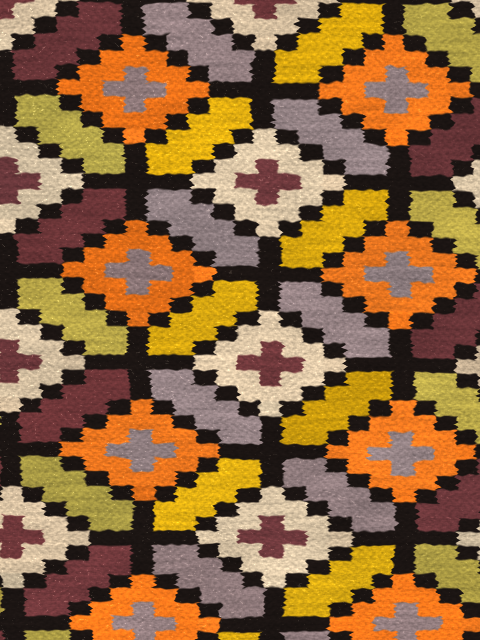
A WebGL 2 fragment shader for this pattern:

```glsl
#version 300 es
precision highp float;
// A handwoven kilim: stepped diamonds with small crosses, black stepped outlines
// and slanted colour bands. Colours come from a 12 x 12 cell repeat that is
// warped like hand weaving, blended at cell edges and covered with yarn texture.

uniform vec2 u_resolution;
out vec4 fragColor;

const float PI = 3.14159265;
const vec2 CELLS = vec2(22.0, 42.86);   // cells across and down the canvas
const float REPEAT = 12.0;              // cells in one repeat
const float HALF = 6.0;

const vec3 BLACK    = vec3(0.105, 0.08, 0.072);
const vec3 CREAM    = vec3(0.83, 0.745, 0.625);
const vec3 ORANGE   = vec3(0.94, 0.465, 0.12);
const vec3 MAROON   = vec3(0.42, 0.215, 0.225);
const vec3 LAVENDER = vec3(0.565, 0.49, 0.495);
const vec3 YELLOW   = vec3(0.85, 0.66, 0.07);
const vec3 OLIVE    = vec3(0.70, 0.635, 0.28);

vec2 hash2(vec2 p) {
    vec3 q = fract(vec3(p.xyx) * vec3(0.1031, 0.1030, 0.0973));
    q += dot(q, q.yzx + 33.33);
    return fract((q.xx + q.yz) * q.zy);
}

// Gradient noise, roughly -0.7 to 0.7
float corner(vec2 id, vec2 offset) {
    return dot(hash2(id) * 2.0 - 1.0, offset);
}

float noise(vec2 p) {
    vec2 i = floor(p), f = fract(p);
    vec2 u = f * f * f * (f * (f * 6.0 - 15.0) + 10.0);
    vec2 e = vec2(1.0, 0.0);
    float near = mix(corner(i, f), corner(i + e, f - e), u.x);
    float far = mix(corner(i + e.yx, f - e.yx), corner(i + 1.0, f - 1.0), u.x);
    return mix(near, far, u.y);
}

// Dye differences from one patch to the next
vec3 dye(vec3 colour, vec2 patchId) {
    vec2 r = hash2(patchId * 7.0 + 51.0) - 0.5;
    return colour * (1.0 + 0.13 * r.x) + vec3(0.0, 0.02, 0.025) * r.y;
}

// Band colour: the four dyes mirror every second column
vec3 bandColour(vec2 quadrant) {
    float column = mod(quadrant.x, 4.0);
    bool lower = mod(quadrant.y, 2.0) < 0.5;
    if (column > 1.5) {
        column = 3.0 - column;
        lower = !lower;
    }
    return column < 0.5 ? (lower ? MAROON : OLIVE) : (lower ? LAVENDER : YELLOW);
}

vec3 cellColour(vec2 id) {
    vec2 a = abs(mod(id + HALF, REPEAT) - HALF);
    float fromCream = a.x + a.y;
    float steps = min(fromCream, REPEAT - fromCream);
    bool cream = fromCream < HALF;
    if (steps < 3.5) {
        vec3 field = cream ? CREAM : ORANGE;
        vec3 crossTone = cream ? MAROON : LAVENDER;
        return dye(steps < 1.5 ? crossTone : field, floor((id + 3.0) / HALF));
    }
    // Stepped outline and the bars joining the diamonds
    bool bar = min(a.x, a.y) < 0.5 || max(a.x, a.y) > 5.5;
    if (steps < 4.5 || bar) return BLACK;
    vec2 quadrant = floor(id / HALF);
    return dye(bandColour(quadrant), quadrant + 0.5);
}

// Blend the four nearest cells with soft borders
vec3 pattern(vec2 c, vec2 soft) {
    vec2 i = floor(c);
    vec2 t = smoothstep(0.5 - soft, 0.5 + soft, fract(c));
    vec3 top = mix(cellColour(i), cellColour(i + vec2(1, 0)), t.x);
    vec3 bottom = mix(cellColour(i + vec2(0, 1)), cellColour(i + 1.0), t.x);
    return mix(top, bottom, t.y);
}

// Slanted, unevenly beaten grid, measured from the top left
vec2 warpGrid(vec2 uv) {
    vec2 c = uv * CELLS;
    c.x -= 0.08 + 0.55 * uv.y;
    c.y += 0.28 - (0.45 + 0.35 * uv.x) * sin(PI * uv.y);
    return c + 0.3 * vec2(noise(c * 0.22 + 3.0), noise(c * 0.2 + 40.0));
}

void main() {
    vec2 uv = gl_FragCoord.xy / u_resolution;
    uv.y = 1.0 - uv.y;
    vec2 c = warpGrid(uv);

    // Ragged yarn turns at the cell borders
    vec2 ragged = vec2(noise(c * vec2(1.1, 4.5)), noise(c * vec2(2.4, 1.1) + 17.0));
    vec2 soft = max(vec2(0.06, 0.08), 0.9 * CELLS / u_resolution);
    vec3 colour = pattern(c + ragged * vec2(0.32, 0.2), soft);

    // Woven ribs, yarn grain and long streaks of uneven dye
    float weave = cos(c.x * 5.0 * PI) * cos(c.y * 4.0 * PI);
    float grain = noise(c * vec2(5.0, 7.0)) + 0.6 * noise(c * vec2(11.0, 9.0));
    float streak = noise(c * vec2(0.45, 3.2) + 70.0);
    float cloud = noise(c * 0.35 + 90.0);
    colour *= 1.0 + 0.05 * weave + 0.2 * grain + 0.17 * streak + 0.1 * cloud;

    // Pale stray fibres, thicker toward the left
    float ridge = abs(noise(c * vec2(1.7, 1.3) + 2.0 * cloud));
    float fibre = (1.0 - smoothstep(0.0, 0.035, ridge)) * smoothstep(0.1, 0.4, grain);
    colour += fibre * mix(0.16, 0.05, uv.x) * vec3(1.0, 0.94, 0.82);
    fragColor = vec4(clamp(colour, 0.0, 1.0), 1.0);
}
```
